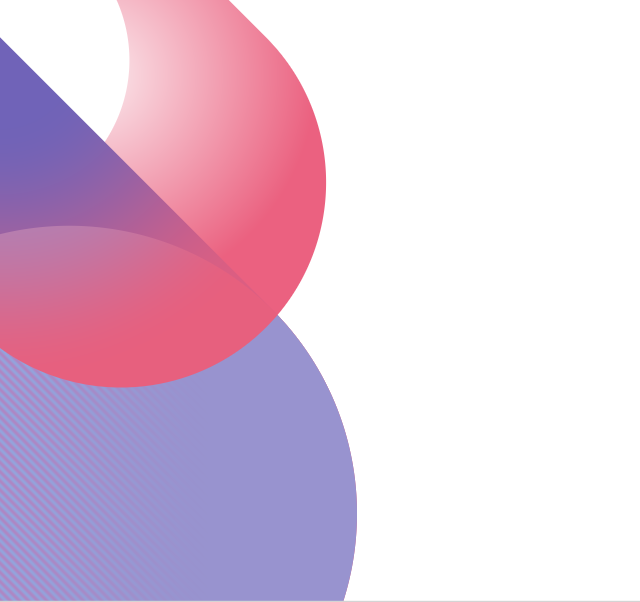
Reproduce this background procedurally as a Shadertoy shader.

```glsl
// Coverage of a shape from its signed distance, softened over one pixel
float cover(float dist) {
    return clamp(0.5 - dist * iResolution.y, 0.0, 1.0);
}

float disc(vec2 p, vec2 center, float radius) {
    return length(p - center) - radius;
}

// Round-ended band running from center toward the upper left
float band(vec2 p, vec2 center, float radius) {
    vec2 axis = normalize(vec2(-1.0, 1.0));
    vec2 q = p - center;
    return length(q - axis * max(dot(q, axis), 0.0)) - radius;
}

void mainImage(out vec4 fragColor, in vec2 fragCoord) {
    vec2 p = fragCoord / iResolution.y;
    vec3 white = vec3(1.0);
    vec3 rose = vec3(0.92, 0.38, 0.50);
    vec3 color = white;

    // Rose band with a pale glow and a round opening
    float roseCover = cover(band(p, vec2(0.201, 0.697), 0.3407));
    float glow = clamp((distance(p, vec2(0.152, 0.875)) - 0.028) / 0.346, 0.0, 1.0);
    color = mix(color, mix(vec3(0.98, 0.89, 0.91), rose, glow), roseCover);
    color = mix(color, white, cover(disc(p, vec2(-0.030, 0.900), 0.245)));

    // Violet fold blending into rose
    vec2 lowCenter = vec2(0.115, 0.147);
    float foldDist = distance(p, vec2(0.0, 0.917));
    vec3 fold = mix(vec3(0.44, 0.39, 0.72), vec3(0.86, 0.37, 0.51),
                    smoothstep(0.12, 0.555, foldDist));
    color = mix(color, fold, cover(band(p, lowCenter, 0.478)));

    // Lavender disc with diagonal stripes fading to the right
    float stripe = sin((p.x + p.y) * 6.2832 / 0.0152);
    float fade = 1.0 - smoothstep(0.0, 0.36, p.x);
    vec3 lavender = vec3(0.595, 0.575, 0.81);
    lavender += fade * (vec3(0.035, 0.01, 0.005) + stripe * vec3(0.055, -0.06, -0.05));

    // Tint where the disc crosses the rose band
    vec3 overlap = mix(vec3(0.70, 0.50, 0.70), vec3(0.905, 0.375, 0.495),
                       smoothstep(0.25, 0.555, foldDist));
    color = mix(color, mix(lavender, overlap, roseCover), cover(disc(p, lowCenter, 0.478)));

    // Thin grey line along the base
    color = mix(color, vec3(0.83), cover(p.y - 0.002));

    fragColor = vec4(color, 1.0);
}
```
